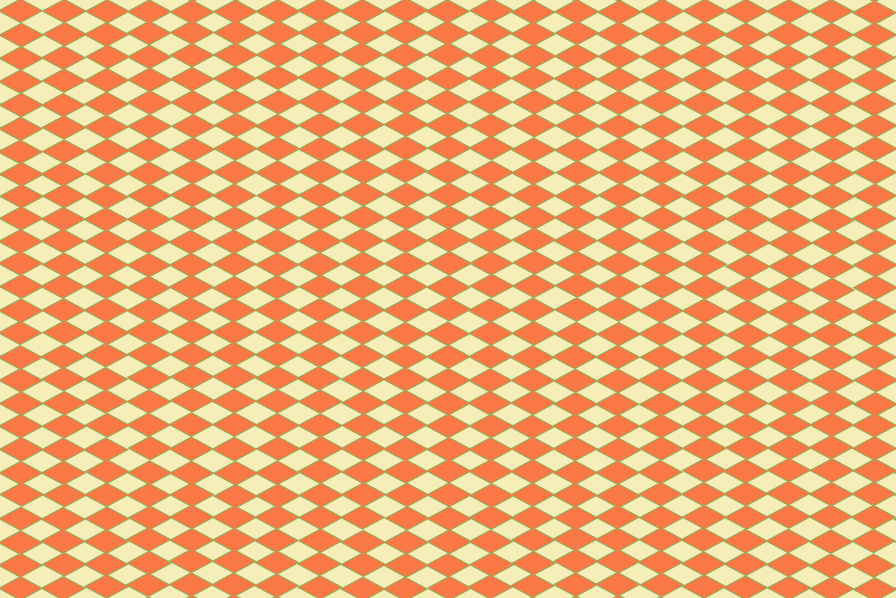
Give the GLSL for this pattern, as a Shadertoy shader.

```glsl
const vec2 REPEATS = vec2(21.0, 26.0);
const vec3 CREAM = vec3(0.965, 0.935, 0.72);
const vec3 ORANGE = vec3(0.975, 0.47, 0.27);
const vec3 OLIVE = vec3(0.55, 0.68, 0.35);
const float LINE_WIDTH = 0.0017; // fraction of canvas height

// Integer hash giving two values in 0..1
vec2 hash2(vec2 cell, uint seed) {
    uvec2 q = uvec2(ivec2(cell) + 64) * uvec2(1597u, 3079u);
    uint n = q.x ^ (q.y + seed * 7919u);
    n = (n ^ (n >> 15)) * 73244475u;
    n = (n ^ (n >> 13)) * 73244475u;
    n ^= n >> 16;
    return vec2(n & 65535u, n >> 16) / 65535.0;
}

vec2 smoothNoise(vec2 p, uint seed) {
    vec2 cell = floor(p);
    vec2 f = fract(p);
    f = f * f * (3.0 - 2.0 * f);
    vec2 low = mix(hash2(cell, seed), hash2(cell + vec2(1, 0), seed), f.x);
    vec2 high = mix(hash2(cell + vec2(0, 1), seed), hash2(cell + vec2(1, 1), seed), f.x);
    return mix(low, high, f.y);
}

// Slow drift across the sheet plus a small shift of each diamond
vec2 diamondCenter(vec2 cell) {
    vec2 drift = (smoothNoise(cell * 0.22, 1u) - 0.5) * vec2(0.06, 0.22);
    vec2 jitter = (hash2(cell, 2u) - 0.5) * vec2(0.045, 0.07);
    return cell + 0.5 + drift + jitter;
}

float diamondDistance(vec2 p, float radius, vec2 cellSize) {
    return (abs(p.x) + abs(p.y) - radius) / length(1.0 / cellSize);
}

// Union of the diamonds in the surrounding cells
float latticeDistance(vec2 p, vec2 cellSize) {
    vec2 home = floor(p);
    float d = 1.0;
    for (int y = -1; y <= 1; y++) {
        for (int x = -1; x <= 1; x++) {
            vec2 cell = home + vec2(x, y);
            float radius = 0.491 + 0.012 * (hash2(cell, 3u).x - 0.5);
            d = min(d, diamondDistance(p - diamondCenter(cell), radius, cellSize));
        }
    }
    return d;
}

float coverage(float d, float pixel) {
    return clamp(0.5 - d / pixel, 0.0, 1.0);
}

void mainImage(out vec4 fragColor, in vec2 fragCoord) {
    vec2 uv = fragCoord / iResolution.xy;
    vec2 cellSize = vec2(iResolution.x / iResolution.y, 1.0) / REPEATS;
    float pixel = 1.0 / iResolution.y;
    float d = latticeDistance(uv * REPEATS, cellSize);

    // Cream ground, olive rim, orange fill
    vec3 color = mix(CREAM, OLIVE, coverage(d - LINE_WIDTH, pixel));
    color = mix(color, ORANGE, coverage(d, pixel));
    fragColor = vec4(color, 1.0);
}
```
